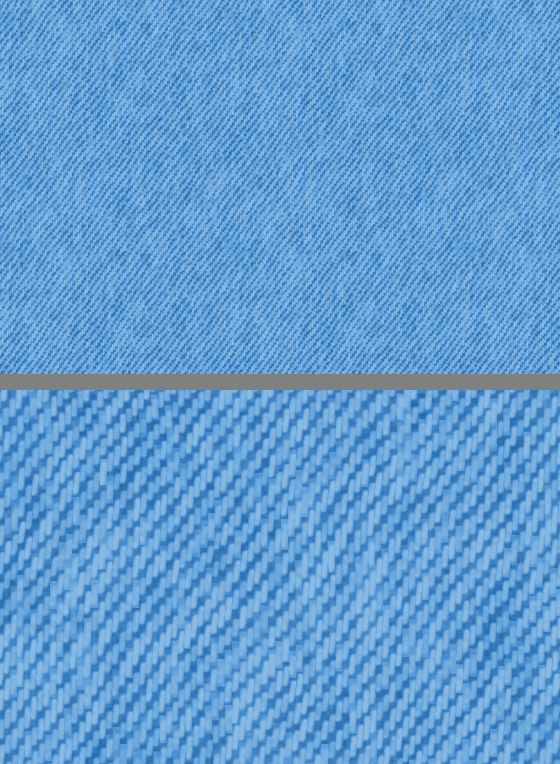
Top, the full canvas; bottom, a detail of the centre.
This texture is drawn by a Shadertoy shader. Its source:

```glsl
// Light blue washed denim: a square twill swatch tiled over the canvas.
// Each warp thread is a column of short leaning stitches; stepping them by a
// third per column makes the diagonal ribs. Periodic noise adds fade and wear.

#define TILES_ACROSS 2.43   // swatches across the canvas width
#define THREADS 102.0       // warp threads per swatch (multiple of 3)
#define STITCHES 25.0       // stitches along each thread per swatch
#define THREADS_PER_RIB 3.0
#define STITCH_LENGTH 1.46  // half length, in thread widths
#define STITCH_WIDTH 0.45   // half width, in thread widths
#define LEAN 0.16           // sideways slant of a stitch
#define SOFTNESS 0.28       // blur of the stitch edges
#define FADE 0.15           // strength of the faded patches
#define RIB_WEAR 0.16       // strength of the streaks along the ribs
#define YARN_VARIATION 0.26 // tone change from stitch to stitch
#define SAMPLES 3           // supersampling per axis

const vec3 INDIGO = vec3(0.15, 0.42, 0.68);
const vec3 MID_BLUE = vec3(0.35, 0.61, 0.84);
const vec3 PALE_BLUE = vec3(0.54, 0.73, 0.89);

float hash(vec2 p) {
    vec3 q = fract(p.xyx * vec3(0.1031, 0.1030, 0.0973));
    q += dot(q, q.yzx + 33.33);
    return fract((q.x + q.y) * q.z);
}

// Value noise that repeats after "period" lattice cells
float tileNoise(vec2 p, vec2 period) {
    vec2 cell = floor(p), f = fract(p);
    f = f * f * (3.0 - 2.0 * f);
    vec2 a = mod(cell, period), b = mod(cell + 1.0, period);
    return mix(mix(hash(a), hash(vec2(b.x, a.y)), f.x),
               mix(hash(vec2(a.x, b.y)), hash(b), f.x), f.y);
}

// Identity of a stitch, wrapped so that swatches agree
vec2 stitchId(float column, float rib) {
    float row = rib + floor(column / THREADS_PER_RIB);
    return mod(vec2(column, row), vec2(THREADS, STITCHES));
}

// Mean of random values along one rib, centred on zero
float ribWear(float column, float rib) {
    float sum = 0.0;
    for (float i = -2.0; i <= 2.0; i++) {
        sum += hash(stitchId(column + i, rib) + 83.0) - 0.5;
    }
    return sum / 2.5;
}

vec3 denim(vec2 st) {
    // Gentle bowing of the threads and ribs
    float sway = tileNoise(st * 9.0, vec2(9.0)) - 0.5;
    float bow = tileNoise(st * 6.0 + 0.3, vec2(6.0)) - 0.5;
    float warp = st.x * THREADS + 0.8 * sway;
    float column = floor(warp);
    float phase = st.y * STITCHES - column / THREADS_PER_RIB + 0.5 * bow;
    phase += 0.14 * (hash(vec2(mod(column, THREADS), 7.0)) - 0.5);
    float rib = floor(phase);

    vec2 id = stitchId(column, rib);
    float yarn = hash(id + 11.0), slack = hash(id + 47.0);
    float streak = ribWear(column, rib);

    // Faded patches, centred on zero
    float fade = 0.5 * tileNoise(st * 5.0, vec2(5.0))
               + 0.5 * tileNoise(st * 14.0 + 0.4, vec2(14.0)) - 0.5;

    // Rounded leaning stitch, in thread widths
    vec2 p = vec2(fract(warp), fract(phase)) - 0.5;
    p.y *= THREADS / STITCHES;
    p.x -= LEAN * p.y;
    p.y += 0.4 * (slack - 0.5);
    float halfLength = STITCH_LENGTH + 0.4 * (yarn - 0.5) + 0.35 * streak;
    float radius = 0.36;
    vec2 corner = abs(p) - vec2(STITCH_WIDTH, halfLength) + radius;
    float d = length(max(corner, 0.0)) - radius;
    float cover = smoothstep(SOFTNESS, -SOFTNESS, d);

    // Tones of the raised yarn and of the gap with its weft
    float fuzz = tileNoise(st * vec2(204.0, 150.0), vec2(204.0, 150.0)) - 0.5;
    float raised = 0.87 + YARN_VARIATION * (yarn - 0.5);
    float gap = 0.17 + 0.4 * smoothstep(0.7, 1.0, slack);
    float tone = mix(gap, raised, cover);
    tone += FADE * fade + RIB_WEAR * streak + 0.22 * fuzz;
    tone = clamp(tone, 0.0, 1.0);
    return tone < 0.5 ? mix(INDIGO, MID_BLUE, tone * 2.0)
                      : mix(MID_BLUE, PALE_BLUE, tone * 2.0 - 1.0);
}

void mainImage(out vec4 fragColor, in vec2 fragCoord) {
    vec3 total = vec3(0.0);
    for (int j = 0; j < SAMPLES; j++) {
        for (int i = 0; i < SAMPLES; i++) {
            vec2 offset = (vec2(i, j) + 0.5) / float(SAMPLES) - 0.5;
            total += denim((fragCoord + offset) / iResolution.x * TILES_ACROSS);
        }
    }
    fragColor = vec4(total / float(SAMPLES * SAMPLES), 1.0);
}
```
